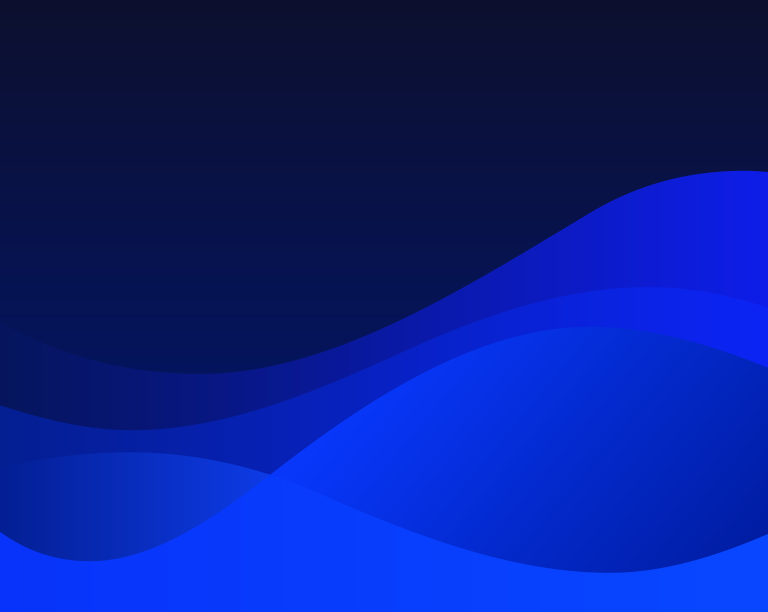
Give the GLSL for this background, as a Shadertoy shader.

```glsl
// Overlapping blue waves with smooth gradients below a dark navy sky.

// Cubic Hermite segment; each knot holds position, height and slope.
float segment(float x, vec3 a, vec3 b) {
    float span = b.x - a.x;
    float t = (x - a.x) / span;
    float s = 1.0 - t;
    return s * s * ((1.0 + 2.0 * t) * a.y + t * span * a.z)
         + t * t * ((3.0 - 2.0 * t) * b.y - s * span * b.z);
}

// Smooth wave through five knots, ordered from left to right.
float wave(float x, vec3 a, vec3 b, vec3 c, vec3 d, vec3 e) {
    if (x < b.x) return segment(x, a, b);
    if (x < c.x) return segment(x, b, c);
    if (x < d.x) return segment(x, c, d);
    return segment(x, d, e);
}

// Antialiased coverage of the area below a crest.
float below(float y, float crest) {
    return clamp((crest - y) * iResolution.y + 0.5, 0.0, 1.0);
}

// Two-colour gradient with a clamped position.
vec3 gradient(vec3 start, vec3 end, float t) {
    return mix(start, end, clamp(t, 0.0, 1.0));
}

void mainImage(out vec4 fragColor, in vec2 fragCoord) {
    vec2 p = fragCoord / iResolution.xy;

    // Wave crests, back to front
    float backCrest = wave(p.x,
        vec3(0.0, 0.474, -0.703), vec3(0.26, 0.389, 0.0),
        vec3(0.768, 0.652, 0.753), vec3(0.97, 0.721, 0.0),
        vec3(1.0, 0.719, -0.1));
    float middleCrest = wave(p.x,
        vec3(0.0, 0.338, -0.414), vec3(0.172, 0.297, 0.0),
        vec3(0.521, 0.423, 0.577), vec3(0.844, 0.531, 0.0),
        vec3(1.0, 0.497, -0.427));
    float swellCrest = wave(p.x,
        vec3(0.0, 0.131, -0.904), vec3(0.117, 0.083, 0.0),
        vec3(0.353, 0.2255, 0.979), vec3(0.768, 0.466, 0.0),
        vec3(1.0, 0.399, -0.515));
    float frontCrest = wave(p.x,
        vec3(0.0, 0.235, 0.314), vec3(0.169, 0.261, 0.0),
        vec3(0.417, 0.193, -0.552), vec3(0.794, 0.064, 0.0),
        vec3(1.0, 0.1275, 0.54));

    // Gradients of the sky and the waves
    vec3 sky = gradient(vec3(0.015, 0.08, 0.37), vec3(0.05, 0.06, 0.18),
                        (p.y - 0.37) / 0.63);
    vec3 back = gradient(vec3(0.02, 0.08, 0.36), vec3(0.055, 0.115, 0.91), p.x);
    vec3 middle = gradient(vec3(0.015, 0.12, 0.57), vec3(0.045, 0.14, 0.96), p.x);
    vec3 swell = gradient(vec3(0.03, 0.215, 0.98), vec3(0.0, 0.115, 0.64),
                          dot(p - vec2(0.43, 0.3), vec2(1.49, -0.99)));
    vec3 front = gradient(vec3(0.015, 0.12, 0.58), vec3(0.05, 0.23, 0.9),
                          p.x / 0.35);
    vec3 overlap = gradient(vec3(0.03, 0.2, 0.98), vec3(0.03, 0.28, 1.0), p.x);

    // Layers; the two nearest waves brighten where they cross
    float swellMask = below(p.y, swellCrest);
    vec3 color = mix(sky, back, below(p.y, backCrest));
    color = mix(color, middle, below(p.y, middleCrest));
    color = mix(color, swell, swellMask);
    color = mix(color, mix(front, overlap, swellMask), below(p.y, frontCrest));

    fragColor = vec4(color, 1.0);
}
```
